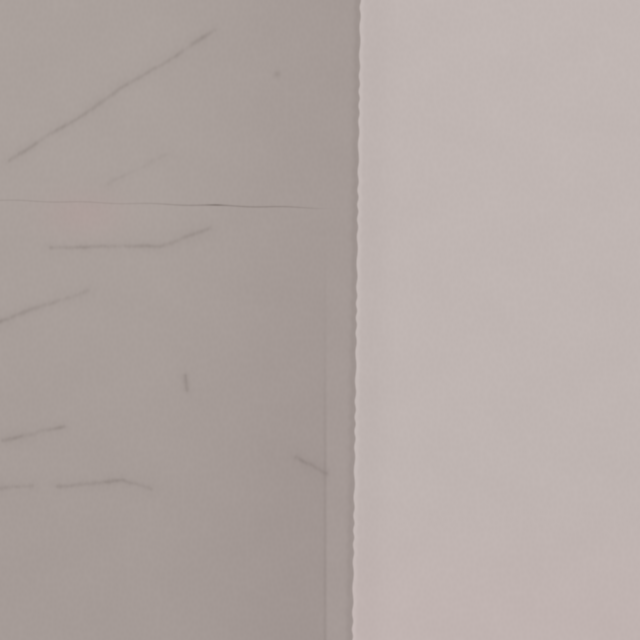
Write a WebGL 2 fragment shader that draws this texture.

```glsl
#version 300 es
precision highp float;
uniform vec2 u_resolution;
out vec4 outColor;

const vec3 WALL_LIGHT = vec3(0.750, 0.710, 0.698);
const vec3 WALL_SHADE = vec3(0.668, 0.631, 0.612);
const vec3 WALL_DEEP = vec3(0.632, 0.590, 0.575);
const vec3 BLUSH = vec3(0.016, -0.004, 0.0);
const float EDGE_BASE = 0.5505;
const float EDGE_LEAN = 0.0125;
const float EDGE_ROUGH = 0.0009;
const float CREASE_X = 0.508;
const float GRAIN = 0.010;
const float MOTTLE = 0.005;
const int STROKES = 11;

// Each scuff runs from xy to zw
const vec4 SCUFFS[STROKES] = vec4[STROKES](
  vec4(0.015, 0.750, 0.335, 0.952),
  vec4(0.080, 0.613, 0.250, 0.616),
  vec4(0.250, 0.616, 0.328, 0.643),
  vec4(0.000, 0.498, 0.137, 0.547),
  vec4(0.005, 0.313, 0.100, 0.333),
  vec4(0.000, 0.236, 0.050, 0.241),
  vec4(0.090, 0.241, 0.190, 0.249),
  vec4(0.190, 0.249, 0.235, 0.236),
  vec4(0.462, 0.284, 0.510, 0.260),
  vec4(0.290, 0.412, 0.292, 0.390),
  vec4(0.170, 0.715, 0.260, 0.760));

vec2 hash2(vec2 p) {
  vec3 q = fract(p.xyx * vec3(0.1031, 0.1030, 0.0973));
  q += dot(q, q.yzx + 33.33);
  return fract((q.xx + q.yz) * q.zy);
}

// Distance to the nearest scattered cell point
float cellular(vec2 p) {
  vec2 cell = floor(p), f = fract(p);
  float nearest = 1.0;
  for (int j = -1; j <= 1; j++)
    for (int i = -1; i <= 1; i++) {
      vec2 o = vec2(i, j);
      nearest = min(nearest, length(o + hash2(cell + o) - f));
    }
  return nearest;
}

float layeredSines(vec2 p) {
  float sum = 0.0, amp = 0.5;
  for (int i = 0; i < 4; i++) {
    sum += amp * sin(p.x + 1.7 * sin(p.y)) * cos(p.y + 0.8 * sin(p.x));
    p = mat2(1.6, 1.2, -1.2, 1.6) * p + 2.3;
    amp *= 0.55;
  }
  return sum;
}

float segmentDistance(vec2 p, vec2 a, vec2 b) {
  vec2 d = b - a;
  return length(p - a - d * clamp(dot(p - a, d) / dot(d, d), 0.0, 1.0));
}

float bell(float d, float width) { return exp(-d * d / (width * width)); }

// Soft broken strokes on the shaded wall
float scuffs(vec2 p) {
  vec2 bent = p + 0.004 * vec2(0.0, layeredSines(p * 22.0));
  float broken = 0.6 + 0.55 * layeredSines(p * vec2(65.0, 40.0));
  float ink = 0.0;
  for (int i = 0; i < STROKES; i++) {
    float d = segmentDistance(bent, SCUFFS[i].xy, SCUFFS[i].zw);
    float weight = i == STROKES - 1 ? 0.35 : 1.0;
    ink = max(ink, weight * (bell(d, 0.0035) + 0.3 * bell(d, 0.012)));
  }
  return ink * clamp(broken, 0.15, 1.1);
}

// Thin crack with one dark fleck
float crack(vec2 p) {
  float line = 0.687 - 0.024 * p.x + 0.0008 * sin(p.x * 60.0);
  float fade = 1.0 - smoothstep(0.42, 0.54, p.x);
  float strength = 0.35 + 0.4 * smoothstep(0.2, 0.33, p.x);
  strength += 0.9 * bell(p.x - 0.337, 0.013);
  return bell(p.y - line, 0.0017) * strength * fade;
}

void main() {
  vec2 p = gl_FragCoord.xy / u_resolution;
  float pixel = 1.0 / u_resolution.x;
  float edge = EDGE_BASE + EDGE_LEAN * p.y + EDGE_ROUGH * sin(p.y * 210.0 + 2.0 * sin(p.y * 37.0));
  float side = p.x - edge;

  // Shaded wall, deepening towards the corner and the floor
  float depth = 0.6 * smoothstep(0.2, 0.53, p.x) + 0.55 * (1.0 - smoothstep(0.0, 0.85, p.y));
  vec3 shade = mix(WALL_SHADE, WALL_DEEP, min(depth, 1.1));
  shade += BLUSH * bell(length((p - vec2(0.13, 0.665)) * vec2(1.0, 1.8)), 0.06);
  shade -= 0.052 * scuffs(p) + 0.075 * crack(p);
  shade -= 0.035 * bell(length(p - vec2(0.433, 0.884)), 0.006);
  float low = 1.0 - smoothstep(0.1, 0.75, p.y);
  shade += 0.018 * low * smoothstep(CREASE_X - 0.002, CREASE_X + 0.005, p.x);
  shade -= 0.022 * low * bell(p.x - CREASE_X, 0.003);
  shade -= 0.030 * bell(side + 0.004, 0.006);

  // Lit wall with a pale rim beside the corner
  vec3 lit = WALL_LIGHT + 0.010 * (p.y - 0.5) * smoothstep(0.0, 0.3, side);
  lit += 0.020 * bell(side - 0.003, 0.0035) - 0.010 * bell(side - 0.025, 0.022);
  lit += 0.5 * BLUSH * (1.0 - smoothstep(0.0, 0.3, p.y));

  vec3 color = mix(shade, lit, smoothstep(-1.0, 1.0, side / max(1.2 * pixel, 0.002)));

  // Fine grain and broad mottling
  color += GRAIN * (cellular(p * vec2(150.0, 110.0)) - 0.45);
  color += MOTTLE * layeredSines(p * 24.0);
  outColor = vec4(color, 1.0);
}
```
